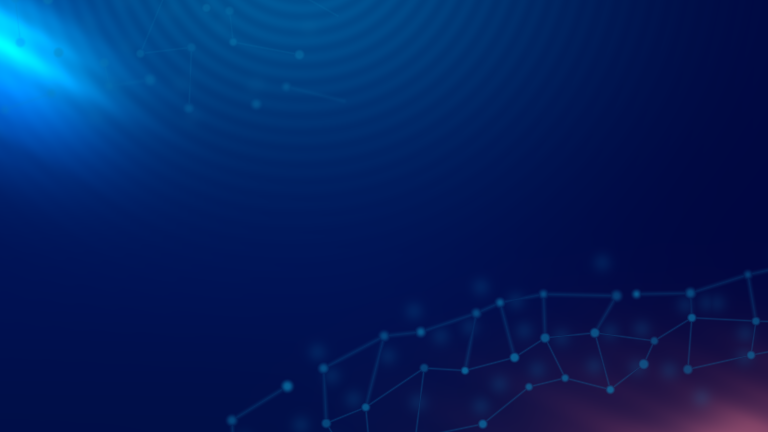
Give the GLSL for this background, as a Shadertoy shader.

```glsl
// Deep blue backdrop with a cyan corner glow, faint rings, a violet corner and linked-node meshes.
#define NODE_SPACING 0.105
#define ROW_SPACING 0.105
#define NODE_JITTER 0.075
#define NODE_RADIUS 0.0095
#define LINK_WIDTH 0.0013
#define RING_FREQUENCY 165.0
#define RING_STRENGTH 0.07
#define STREAK_STRENGTH 0.45
#define NODE_COLOR vec3(0.04, 0.50, 0.70)
#define GLOW_BLUE vec3(0.0, 0.31, 0.53)
#define GLOW_CYAN vec3(0.0, 0.46, 0.38)
#define VIOLET vec3(0.27, 0.10, 0.07)

vec2 hash2(vec2 p) {
    p = vec2(dot(p, vec2(127.1, 311.7)), dot(p, vec2(269.5, 183.3)));
    return fract(sin(p) * 43758.55);
}

float gradientNoise(vec2 p) {
    vec2 i = floor(p), f = fract(p);
    vec2 u = f * f * (3.0 - 2.0 * f);
    vec2 e = vec2(0.0, 1.0);
    float a = dot(hash2(i) * 2.0 - 1.0, f);
    float b = dot(hash2(i + e.yx) * 2.0 - 1.0, f - e.yx);
    float c = dot(hash2(i + e.xy) * 2.0 - 1.0, f - e.xy);
    float d = dot(hash2(i + e.yy) * 2.0 - 1.0, f - e.yy);
    return mix(mix(a, b, u.x), mix(c, d, u.x), u.y);
}

// Elliptical bell falling off from its centre
float bell(vec2 p, vec2 size) {
    p /= size;
    return exp(-dot(p, p));
}

vec2 rotate(vec2 p, float angle) {
    float c = cos(angle), s = sin(angle);
    return vec2(c * p.x + s * p.y, c * p.y - s * p.x);
}

float segmentDistance(vec2 p, vec2 a, vec2 b) {
    vec2 ab = b - a;
    float t = clamp(dot(p - a, ab) / dot(ab, ab), 0.0, 1.0);
    return length(p - a - ab * t);
}

// Jittered node below the mesh's upper edge: a rising dome or a level band
vec2 nodePosition(vec2 cell, bool dome) {
    vec2 jitter = (hash2(cell + (dome ? 3.0 : 41.0)) - 0.5) * NODE_JITTER;
    float x = cell.x * NODE_SPACING + jitter.x + (dome ? 0.56 : 0.04);
    float edge = dome ? 0.35 * sqrt(max(x - 0.57, 0.0)) : 0.99;
    return vec2(x, edge - cell.y * ROW_SPACING + jitter.y);
}

float link(vec2 p, vec2 a, vec2 b, float blur) {
    float d = segmentDistance(p, a, b);
    return 0.5 * (1.0 - smoothstep(LINK_WIDTH - blur, LINK_WIDTH + blur, d));
}

// Coverage of the dots and links of one mesh
float mesh(vec2 p, bool dome, int columns) {
    float cover = 0.0;
    float pixel = 1.0 / iResolution.y;
    for (int row = 0; row < 3; row++) {
        for (int column = 0; column < columns; column++) {
            vec2 cell = vec2(column, row);
            vec2 chance = hash2(cell + 17.0);
            vec2 node = nodePosition(cell, dome);
            // The far row is out of focus
            bool far = dome ? row == 0 : row == 2;
            float blur = pixel + (far ? 0.006 : 0.001);
            float dotBlur = far ? 0.008 : 0.002 + pixel;
            float radius = NODE_RADIUS * (0.8 + 0.4 * chance.x);
            float disc = 1.0 - smoothstep(radius - dotBlur, radius + dotBlur, length(p - node));
            cover = max(cover, disc * (0.6 + 0.4 * chance.y));
            float linkLimit = dome ? 0.8 : 0.35;
            if (chance.x < linkLimit)
                cover = max(cover, link(p, node, nodePosition(cell + vec2(1, 0), dome), blur));
            if (chance.y < linkLimit && row < 2)
                cover = max(cover, link(p, node, nodePosition(cell + vec2(0, 1), dome), blur));
            // Soft specks scattered around the nodes
            vec2 speck = node + (chance - 0.5) * 0.16;
            cover = max(cover, 0.22 * bell(p - speck, vec2(0.022)));
        }
    }
    return cover;
}

void mainImage(out vec4 fragColor, in vec2 fragCoord) {
    vec2 p = fragCoord / iResolution.y;
    float aspect = iResolution.x / iResolution.y;
    p.x *= 1.7778 / aspect;

    // Base, darker to the right and bottom
    vec3 color = mix(vec3(0.0, 0.065, 0.325), vec3(0.0, 0.025, 0.25), smoothstep(0.7, 1.75, p.x));
    color *= mix(0.87, 1.0, smoothstep(0.0, 0.4, p.y));

    // Teal light along the top, crossed by rings
    float topLight = bell(p - vec2(0.62, 1.06), vec2(0.68, 0.40));
    float rings = sin(length(p - vec2(0.70, 1.18)) * RING_FREQUENCY);
    color += vec3(0.0, 0.27, 0.26) * topLight * (1.0 + RING_STRENGTH * rings);

    // Streaked corner glow
    vec2 beam = rotate(p - vec2(0.0, 0.92), -0.50);
    float streak = 1.0 + STREAK_STRENGTH * gradientNoise(vec2(beam.x * 2.0, beam.y * 24.0));
    color += GLOW_BLUE * streak * bell(beam + vec2(0.0, 0.07), vec2(0.30, 0.19));
    color += GLOW_CYAN * streak * bell(beam, vec2(0.24, 0.085));

    // Violet corner with a pink core
    vec2 corner = p - vec2(1.70, -0.03);
    vec2 ray = rotate(corner, -0.45);
    float haze = 1.0 + 0.6 * gradientNoise(vec2(ray.x * 3.0, ray.y * 16.0) + 5.0);
    color += VIOLET * haze * bell(corner, vec2(0.52, 0.21));
    color += vec3(0.34, 0.20, 0.16) * haze * bell(corner, vec2(0.20, 0.085));

    // Meshes
    color = mix(color, NODE_COLOR, 0.70 * mesh(p, true, 13));
    color = mix(color, NODE_COLOR, 0.40 * mesh(p, false, 7));
    fragColor = vec4(clamp(color, 0.0, 1.0), 1.0);
}
```
